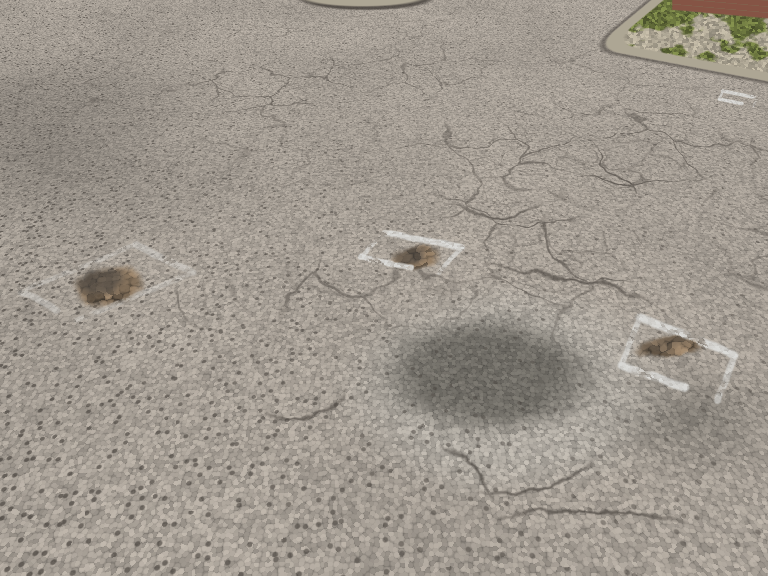
Give the GLSL for this texture, as a Shadertoy shader.

```glsl
const vec3 ASPHALT = vec3(0.635, 0.606, 0.57);
const vec3 STAIN = vec3(0.39, 0.38, 0.355);
const vec3 DUST = vec3(0.69, 0.675, 0.645);
const vec3 CREVICE = vec3(0.27, 0.25, 0.23);
const vec3 SOIL = vec3(0.5, 0.42, 0.33);
const vec3 KERB = vec3(0.68, 0.65, 0.58);
const vec3 PAINT = vec3(0.86, 0.86, 0.85);
const vec3 GRASS = vec3(0.41, 0.45, 0.24);
const vec3 BRICK = vec3(0.52, 0.33, 0.27);

vec2 hash2(vec2 p) {
  vec3 q = fract(p.xyx * vec3(0.1031, 0.103, 0.0973));
  q += dot(q, q.yzx + 33.33);
  return fract((q.xx + q.yz) * q.zy);
}

// Layered, rotated sines
float waves(vec2 p) {
  float sum = 0.0, amp = 0.5;
  for (int i = 0; i < 5; i++) {
    p = mat2(0.8, 0.6, -0.6, 0.8) * p * 1.7 + 1.3;
    sum += amp * sin(p.x + 1.5 * sin(p.y));
    amp *= 0.6;
  }
  return sum;
}

// Nearest distance, second distance, random value of the cell
vec3 cells(vec2 p) {
  vec3 best = vec3(9, 9, 0);
  for (int n = 0; n < 9; n++) {
    vec2 id = floor(p) + vec2(n % 3 - 1, n / 3 - 1);
    float d = length(id + 0.1 + 0.8 * hash2(id) - p);
    if (d < best.x) best = vec3(d, best.x, hash2(id + 71.0).x);
    else best.y = min(best.y, d);
  }
  return best;
}

float spot(vec2 p, vec2 center, vec2 radius) {
  vec2 q = (p - center) / radius;
  return exp(-dot(q, q));
}

float disc(vec2 p, vec2 center, vec2 radius, float soft) {
  return 1.0 - smoothstep(1.0 - soft, 1.0 + soft, length((p - center) / radius));
}

float stroke(vec2 p, vec2 a, vec2 ab, float w) {
  float t = clamp(dot(p - a, ab) / dot(ab, ab), 0.0, 1.0);
  return 1.0 - smoothstep(w * 0.6, w * 1.4, length(p - a - ab * t));
}

// Painted parallelogram from one corner and two sides
float frame(vec2 p, vec2 o, vec2 u, vec2 v, float w) {
  float across = max(stroke(p, o, u, w), stroke(p, o + v, u * 0.65, w));
  float along = max(stroke(p, o, v, w * 0.7), stroke(p, o + u, v, w * 0.8));
  return max(across, along * 0.75);
}

// Bowed crack that tapers towards both ends
float arcCrack(vec2 p, vec4 arc, float bow, float width) {
  vec2 ab = arc.zw - arc.xy, q = p - arc.xy;
  float t = dot(q, ab) / dot(ab, ab), taper = max(4.0 * t * (1.0 - t), 0.0);
  float d = abs(dot(q, vec2(-ab.y, ab.x)) / length(ab) - bow * taper);
  return (1.0 - smoothstep(0.0, width, d)) * sqrt(taper);
}

float netCrack(vec2 p, float width) {
  vec3 c = cells(p);
  return 1.0 - smoothstep(width * 0.2, width, c.y - c.x);
}

vec3 pothole(vec3 col, vec2 p, vec2 center, vec2 radius, float depth) {
  vec3 rubble = cells(p * vec2(75, 100));
  vec3 inside = SOIL * (0.7 + 0.6 * rubble.z - 0.35 * smoothstep(0.4, 0.8, rubble.x));
  float shade = disc(p, center + radius * vec2(-0.25, 0.3), radius * 0.75, 0.3);
  inside = mix(inside, CREVICE, shade * depth);
  return mix(col, inside, 0.9 * disc(p, center, radius, 0.25));
}

// Kerbed corner with gravel, grass and a brick wall
vec3 island(vec3 col, vec2 p, float px) {
  float front = p.y - 0.905 + 0.19 * (p.x - 1.08);
  float side = (p.x - 1.05 - 1.2 * (p.y - 0.935)) * 0.7;
  float h = clamp(0.5 + 12.5 * (side - front), 0.0, 1.0);
  float d = mix(side, front, h) - 0.04 * h * (1.0 - h);
  vec3 pebble = cells(p * vec2(190, 240));
  vec3 bed = KERB * (0.82 + 0.35 * pebble.z);
  float tuft = waves(p * vec2(22, 40)) + 9.0 * (p.y - 0.935);
  bed = mix(bed, GRASS * (0.7 + 0.6 * pebble.z), smoothstep(-0.1, 0.3, tuft));
  float wall = p.y - 0.983 + 0.09 * (p.x - 1.167);
  float joint = smoothstep(0.8, 0.95, fract(wall * 95.0));
  bed = mix(bed, mix(BRICK, SOIL, joint * 0.5), smoothstep(-px, px, min(wall, p.x - 1.167)));
  col = mix(col, CREVICE, 0.55 - 0.55 * smoothstep(0.0, 0.006, abs(d)));
  col = mix(col, KERB, smoothstep(-px, px, d - 0.002));
  return mix(col, bed, smoothstep(-px, px, d - 0.017));
}

void mainImage(out vec4 fragColor, in vec2 fragCoord) {
  float px = 1.0 / iResolution.y;
  vec2 p = fragCoord * px;
  vec2 ground = vec2(p.x - 0.667, 1.4) / (1.45 - p.y);
  vec2 bend = vec2(waves(ground * 9.0), waves(ground * 9.0 + 7.0));
  vec2 rough = p + 0.008 * bend + 0.004 * vec2(waves(p * 45.0), waves(p * 45.0 + 5.0));
  // Stains and dust
  vec3 col = ASPHALT * (1.0 + 0.035 * waves(ground * 4.0));
  col *= 1.0 - 0.17 * spot(rough, vec2(0.07, 0.76), vec2(0.25, 0.12));
  col = mix(col, DUST, 0.6 * disc(rough, vec2(0.88, 0.32), vec2(0.25, 0.16), 0.3));
  col = mix(col, STAIN, 0.45 * spot(rough, vec2(1.19, 0.27), vec2(0.11, 0.06)));
  col = mix(col, STAIN, 0.85 * disc(rough, vec2(0.85, 0.35), vec2(0.165, 0.085), 0.4));
  // Stone grain with open pits
  vec3 grain = cells(ground * 165.0), pits = cells(ground * 85.0 + 3.0);
  float coarse = clamp(1.0 - 0.75 * p.x - 0.6 * p.y, 0.0, 1.0);
  col *= 1.045 + mix(0.27, 0.17, p.y) * (grain.z - 0.5) - 0.15 * smoothstep(0.4, 0.85, grain.x);
  float pit = step(pits.z, 0.05 + 0.22 * coarse) * (1.0 - smoothstep(0.18, 0.4, pits.x));
  col = mix(col, CREVICE, pit * (0.4 + 0.3 * coarse));
  // Crack network and long cracks
  float zone = spot(p, vec2(1.12, 0.64), vec2(0.42, 0.2)) + 0.65 * spot(p, vec2(0.45, 0.86), vec2(0.45, 0.13))
    + 0.7 * spot(p, vec2(0.4, 0.5), vec2(0.38, 0.07));
  zone = min(zone, 1.0) * smoothstep(-0.6, 0.4, waves(ground * 5.0 + 2.0));
  vec2 bent = ground + 0.035 * bend;
  float crack = zone * max(netCrack(bent * 6.0, 0.055), 0.6 * zone * netCrack(bent * 12.0, 0.09));
  vec4 arcs[6] = vec4[6](vec4(0.76, 0.23, 0.86, 0.13), vec4(0.83, 0.15, 1.03, 0.2), vec4(0.86, 0.1, 1.2, 0.09),
    vec4(0.46, 0.29, 0.61, 0.32), vec4(0.84, 0.54, 1.14, 0.47), vec4(0.78, 0.65, 0.94, 0.65));
  for (int i = 0; i < 6; i++)
    crack = max(crack, arcCrack(rough, arcs[i], i % 2 == 0 ? 0.015 : -0.03, 0.0055));
  col = mix(col, CREVICE, 0.65 * crack);
  // Potholes and worn paint
  col = pothole(col, rough, vec2(0.19, 0.505), vec2(0.055, 0.033), 0.65);
  col = pothole(col, rough, vec2(0.725, 0.553), vec2(0.038, 0.02), 0.55);
  col = pothole(col, rough, vec2(1.165, 0.395), vec2(0.05, 0.016), 0.25);
  vec2 q = mix(p, rough, 0.3);
  float paint = frame(q, vec2(0.668, 0.597), vec2(0.134, -0.028), vec2(-0.04, -0.043), 0.005);
  paint = max(paint, frame(q, vec2(1.111, 0.448), vec2(0.165, -0.065), vec2(-0.03, -0.08), 0.007));
  paint = max(paint, 0.5 * frame(q, vec2(0.235, 0.575), vec2(0.1, -0.05), vec2(-0.2, -0.08), 0.006));
  paint = max(paint, frame(p, vec2(1.255, 0.842), vec2(0.06, -0.012), vec2(-0.006, -0.014), 0.003));
  float wear = smoothstep(-0.7, 0.3, waves(p * 30.0) + 0.6 * grain.z);
  col = mix(col, PAINT, paint * wear * (0.7 + 0.3 * grain.z));
  // Far kerb
  col = mix(col, CREVICE, 0.8 * disc(p, vec2(0.635, 1.004), vec2(0.115, 0.021), 0.1));
  col = mix(col, KERB, disc(p, vec2(0.63, 1.008), vec2(0.11, 0.019), 0.1));
  fragColor = vec4(island(col, p, px), 1);
}
```
